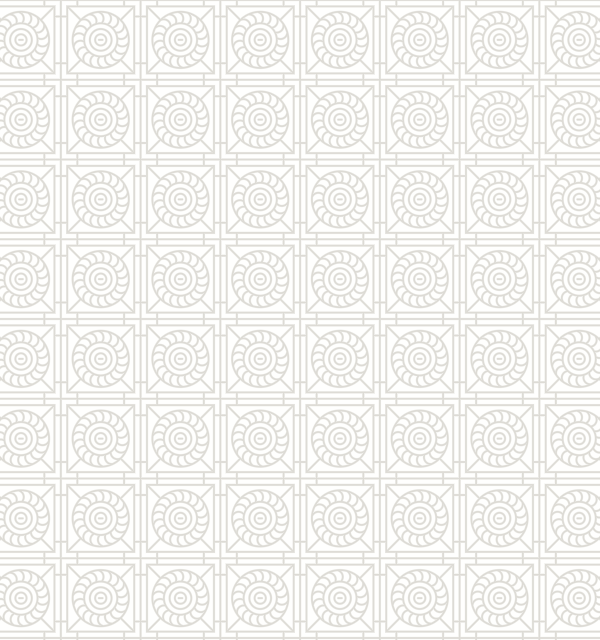
This pattern is drawn by a Shadertoy shader. Its source:

```glsl
// Pale line lattice of square tiles, each holding a swirled rosette.

const float TAU = 6.2831853;
const float ROWS = 8.025;              // tiles per canvas height
const vec2 FIRST_CENTER = vec2(0.263, 0.5); // from the left and top, in tiles
const float HALF_SQUARE = 0.42;
const float RIM = 0.352;
const float HUB = 0.208;
const vec3 PAPER = vec3(1.0, 1.0, 0.995);
const vec3 LINE = vec3(0.865, 0.858, 0.835);

float ring(float r, float radius) {
    return abs(r - radius);
}

float boxSide(vec2 a, float halfSize) {
    return abs(max(a.x, a.y) - halfSize);
}

// Cell borders and the short bars that join neighbouring squares
float lattice(vec2 a, float halfSize, float barOffset) {
    float border = 0.5 - max(a.x, a.y);
    float upright = max(abs(a.x - barOffset), halfSize - a.y);
    float level = max(abs(a.y - barOffset), halfSize - a.x);
    return min(border, min(upright, level));
}

// Mitre lines from the rim to the corners of the square
float corners(vec2 a, float r, float halfSize, float rim) {
    float diagonal = abs(a.x - a.y) * 0.7071;
    return max(diagonal, max(rim - r, max(a.x, a.y) - halfSize));
}

// Hooked arcs repeated by angle, bulging clockwise
float petals(vec2 p, float r, float count, float hub, float rim) {
    float sector = TAU / count;
    float angle = atan(p.x, p.y);
    float local = angle - sector * floor(angle / sector + 0.5);
    float arcRadius = 0.085;
    vec2 arcCenter = vec2(-0.05, rim - arcRadius);
    float d = 1.0;
    for (int k = -1; k <= 1; k++) {
        float t = local + float(k) * sector;
        vec2 q = r * vec2(sin(t), cos(t)) - arcCenter;
        d = min(d, max(abs(length(q) - arcRadius), -q.x));
    }
    return max(d, max(hub - r, r - rim));
}

// Concentric rings around a small central dash
float rosette(vec2 p, float r) {
    float d = min(ring(r, RIM), ring(r, HUB));
    d = min(d, min(ring(r, 0.136), ring(r, 0.07)));
    float dash = length(vec2(max(abs(p.x) - 0.022, 0.0), p.y));
    d = min(d, dash);
    return min(d, petals(p, r, 18.0, HUB, RIM));
}

float stroke(float d, float halfWidth, float soft) {
    return 1.0 - smoothstep(halfWidth - soft, halfWidth + soft, d);
}

void mainImage(out vec4 fragColor, in vec2 fragCoord) {
    // Square tiles, centred on whole numbers and anchored at the top left
    vec2 uv = fragCoord / iResolution.y;
    vec2 grid = vec2(uv.x, uv.y - 1.0) * ROWS;
    grid += vec2(-FIRST_CENTER.x, FIRST_CENTER.y);
    vec2 p = fract(grid + 0.5) - 0.5;
    vec2 a = abs(p);
    float r = length(p);

    float d = lattice(a, HALF_SQUARE, 0.293);
    d = min(d, boxSide(a, HALF_SQUARE));
    d = min(d, corners(a, r, HALF_SQUARE, RIM));
    d = min(d, rosette(p, r));

    float pixel = ROWS / iResolution.y;
    float ink = stroke(d, 0.0125, max(0.8 * pixel, 0.004));
    fragColor = vec4(mix(PAPER, LINE, ink), 1.0);
}
```
